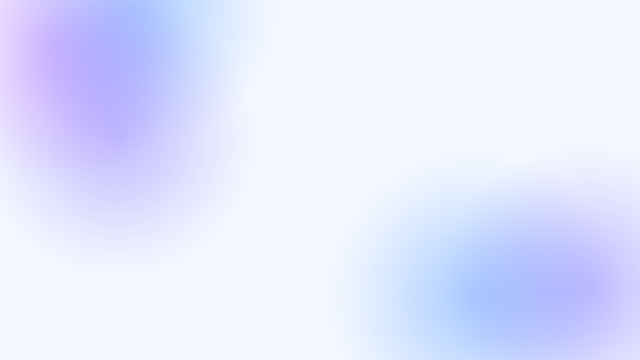
Reproduce this background procedurally as a WebGL 2 fragment shader.

```glsl
#version 300 es
precision highp float;

uniform vec2 u_resolution;
out vec4 fragColor;

const vec3 PAPER = vec3(0.957, 0.973, 1.0);
const vec3 SKY = vec3(0.715, 0.835, 1.0);
const vec3 INDIGO = vec3(0.807, 0.768, 1.0);
const vec3 VIOLET = vec3(0.932, 0.792, 1.0);

// Radial tint: full strength at the center, white at the rim.
vec3 glow(vec2 p, vec2 center, float radius, vec3 tint) {
    float t = clamp(1.0 - distance(p, center) / radius, 0.0, 1.0);
    float strength = mix(t, smoothstep(0.0, 1.0, t), 0.4);
    return mix(vec3(1.0), tint, strength);
}

void main() {
    // Canvas height is one unit; x is anchored to the left edge.
    vec2 p = gl_FragCoord.xy / u_resolution.y;
    vec3 color = PAPER;

    // Upper left cluster, layered by multiplication
    color *= glow(p, vec2(0.139, 0.873), 0.39, VIOLET);
    color *= glow(p, vec2(0.382, 0.977), 0.40, SKY);
    color *= glow(p, vec2(0.324, 0.618), 0.40, INDIGO);

    // Lower right cluster
    color *= glow(p, vec2(1.319, 0.171), 0.42, SKY);
    color *= glow(p, vec2(1.632, 0.201), 0.41, INDIGO);

    fragColor = vec4(color, 1.0);
}
```
